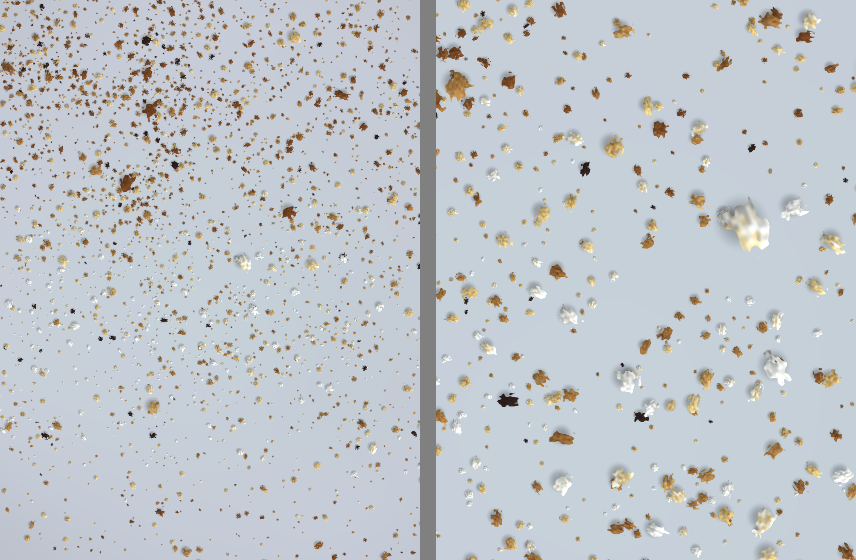
Left: the whole. Right: its middle third, enlarged.
Reproduce this texture procedurally as a Shadertoy shader.

```glsl
// Toasted bread crumbs scattered over a pale blue-grey tabletop.
// Jittered grids of four sizes place noisy chips; a density map gathers them
// into drifts, and a toast map turns them from white crumb to brown crust.

vec3 hash3(vec2 p) {
    vec3 q = fract(p.xyx * vec3(0.1031, 0.1030, 0.0973));
    q += dot(q, q.yxz + 33.33);
    return fract((q.xxy + q.yzz) * q.zyx);
}

float noise(vec2 p) {
    vec2 i = floor(p), f = fract(p);
    f = f * f * (3.0 - 2.0 * f);
    float low = mix(hash3(i).x, hash3(i + vec2(1, 0)).x, f.x);
    float high = mix(hash3(i + vec2(0, 1)).x, hash3(i + vec2(1, 1)).x, f.x);
    return mix(low, high, f.y);
}

// Soft elliptical patch
float patchAt(vec2 p, vec2 centre, vec2 size) {
    vec2 q = (p - centre) / size;
    return exp(-dot(q, q));
}

// Chance of finding a crumb: sparse at the foot, crowded at upper left
float density(vec2 p) {
    float d = mix(0.10, 0.34, smoothstep(0.08, 0.40, p.y));
    d += 0.60 * patchAt(p, vec2(0.10, 0.86), vec2(0.15, 0.07));
    d += 0.65 * patchAt(p, vec2(0.32, 0.84), vec2(0.09, 0.07));
    d += 0.50 * patchAt(p, vec2(0.25, 0.66), vec2(0.14, 0.07));
    d += 0.45 * patchAt(p, vec2(0.71, 0.84), vec2(0.04, 0.08));
    d += 0.12 * patchAt(p, vec2(0.36, 0.45), vec2(0.16, 0.10));
    return d * (0.35 + 1.3 * noise(p * 17.0 + 5.0));
}

// 0 is white crumb, 1 is dark brown crust
float toast(vec2 p) {
    float t = mix(0.46, 0.76, smoothstep(0.45, 0.75, p.y));
    t += 0.25 * (1.0 - smoothstep(0.08, 0.16, p.y));
    return t - 0.24 * patchAt(p, vec2(0.10, 0.38), vec2(0.26, 0.20));
}

vec3 crumbColour(float t, float burnt) {
    vec3 c = mix(vec3(0.87, 0.88, 0.87), vec3(0.80, 0.71, 0.48), smoothstep(0.10, 0.32, t));
    c = mix(c, vec3(0.63, 0.46, 0.25), smoothstep(0.35, 0.62, t));
    c = mix(c, vec3(0.44, 0.26, 0.13), smoothstep(0.62, 0.95, t));
    return mix(c, vec3(0.17, 0.12, 0.11), step(0.955, burnt));
}

void scatter(inout vec3 col, vec2 p, float cell, vec2 radii, float amount, float seed) {
    float px = 1.0 / iResolution.y;
    for (int j = -1; j <= 1; j++)
    for (int i = -1; i <= 1; i++) {
        vec2 id = floor(p / cell) + vec2(i, j);
        vec3 place = hash3(id + seed);
        vec2 centre = (id + 0.1 + 0.8 * place.xy) * cell;
        if (place.z > amount * density(centre)) continue;

        vec3 form = hash3(id + seed + 37.0);
        vec3 tint = hash3(id + seed + 71.0);
        float r = mix(radii.x, radii.y, form.x * form.x);
        vec2 offset = p - centre;

        // Soft shadow, thrown up and to the left
        float shade = length(offset - r * vec2(-0.35, 0.45));
        col *= 1.0 - 0.24 * (1.0 - smoothstep(0.5 * r, 1.7 * r, shade));

        // Stretched, chipped outline
        float a = 6.2832 * form.y, stretch = mix(1.0, 1.5, form.z);
        vec2 q = mat2(cos(a), -sin(a), sin(a), cos(a)) * offset;
        q *= vec2(1.0 / stretch, sqrt(stretch));
        float bump = noise(q * 2.3 / r + id * 7.0);
        float d = mix(length(q), max(abs(q.x), abs(q.y)), 0.4) - r;
        d += r * 1.1 * (bump - 0.5);

        // Rough surface, lit from the lower right
        float t = clamp(toast(centre) + (tint.x - 0.5) * 0.85 + 0.25 * (bump - 0.5), 0.0, 1.0);
        float light = 1.0 + 0.18 * dot(offset / r, vec2(0.6, -0.8));
        light += 0.35 * (noise(q * 3.5 / r + id * 3.0 + 19.0) - 0.5);
        vec3 body = crumbColour(t, tint.y) * light;
        col = mix(col, body, 1.0 - smoothstep(-0.8 * px, 0.8 * px, d));
    }
}

void mainImage(out vec4 fragColor, in vec2 fragCoord) {
    vec2 p = fragCoord / iResolution.y;

    // Tabletop with a faint uneven glow
    vec3 col = mix(vec3(0.775, 0.795, 0.84), vec3(0.775, 0.815, 0.85),
                   patchAt(p, vec2(0.40, 0.45), vec2(0.45, 0.35)));
    col *= 0.985 + 0.025 * noise(p * 3.0);
    col *= 1.0 - 0.05 * smoothstep(0.45, 0.75, length(p - vec2(0.40, 0.50)));

    // Dust, grains, chips and a few large lumps
    scatter(col, p, 0.011, vec2(0.0008, 0.0018), 0.75, 11.0);
    scatter(col, p, 0.016, vec2(0.0020, 0.0038), 0.85, 123.0);
    scatter(col, p, 0.023, vec2(0.0034, 0.0058), 0.68, 247.0);
    scatter(col, p, 0.060, vec2(0.0065, 0.0115), 0.22, 391.0);

    fragColor = vec4(clamp(col, 0.0, 1.0), 1.0);
}
```
